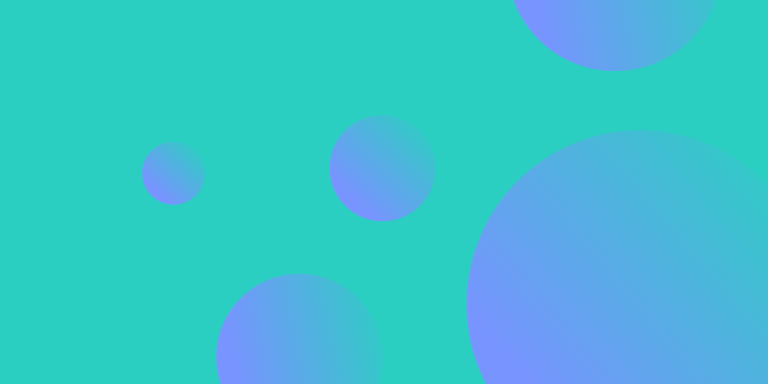
Reproduce this background procedurally as a Shadertoy shader.

```glsl
const vec3 TEAL = vec3(0.17, 0.81, 0.76);
const vec3 VIOLET = vec3(0.47, 0.58, 1.00);

// Span of the fade along each disc, in radii from its centre
const float FADE_START = -0.8;
const float FADE_END = 1.2;

// Discs: centre x, centre y, radius (canvas heights), fade angle (degrees)
const int DISC_COUNT = 5;
const vec4 DISCS[DISC_COUNT] = vec4[DISC_COUNT](
    vec4(0.453, 0.549, 0.082, 45.0),
    vec4(0.997, 0.562, 0.138, 45.0),
    vec4(0.781, 0.070, 0.217, 12.0),
    vec4(1.602, 1.096, 0.281, 12.0),
    vec4(1.669, 0.208, 0.453, 40.0)
);

// Antialiased disc coverage
float discMask(vec2 offset, float radius, float pixel) {
    return clamp(0.5 - (length(offset) - radius) / pixel, 0.0, 1.0);
}

// Linear fade from opaque to clear along the given angle
float discFade(vec2 offset, float radius, float angle) {
    float along = dot(offset, vec2(cos(angle), sin(angle))) / radius;
    return clamp((FADE_END - along) / (FADE_END - FADE_START), 0.0, 1.0);
}

void mainImage(out vec4 fragColor, in vec2 fragCoord) {
    float pixel = 1.0 / iResolution.y;
    vec2 position = fragCoord * pixel;
    vec3 color = TEAL;

    // Layer the discs over the flat ground
    for (int i = 0; i < DISC_COUNT; i++) {
        vec4 disc = DISCS[i];
        vec2 offset = position - disc.xy;
        float opacity = discMask(offset, disc.z, pixel)
                      * discFade(offset, disc.z, radians(disc.w));
        color = mix(color, VIOLET, opacity);
    }

    fragColor = vec4(color, 1.0);
}
```
